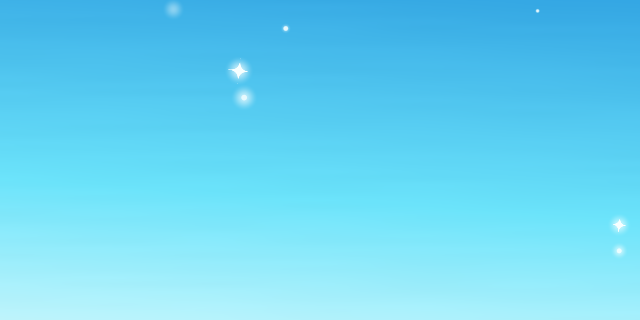
Reproduce this background procedurally as a Shadertoy shader.

```glsl
// A bright sky fading from deep blue down to pale cyan, with a few sparkles.
// The sky is a slightly tilted three-colour gradient with faint brushed streaks;
// a loop lays soft halos, round cores and four-pointed stars over it.

#define SKY_TILT 0.065
#define BAND_HEIGHT 0.44
#define TOP_HEIGHT 1.13
#define STREAK_SCALE vec2(3.0, 45.0)
#define STREAK_AMOUNT 0.010
#define STAR_TILT 0.12
#define SPARKLE_COUNT 7

const vec3 DEEP_BLUE = vec3(0.20, 0.65, 0.89);
const vec3 BRIGHT_CYAN = vec3(0.42, 0.89, 0.98);
const vec3 PALE_CYAN = vec3(0.75, 0.96, 0.99);
const vec3 SPARKLE_WHITE = vec3(0.97, 1.0, 1.0);

// Centre x, centre y, halo radius, halo strength (in canvas heights)
const vec4 HALOS[SPARKLE_COUNT] = vec4[](
    vec4(0.542, 0.971, 0.036, 0.42), vec4(0.893, 0.911, 0.017, 0.50),
    vec4(0.747, 0.779, 0.047, 0.75), vec4(0.763, 0.695, 0.043, 0.68),
    vec4(1.680, 0.966, 0.009, 0.35), vec4(1.935, 0.297, 0.038, 0.68),
    vec4(1.935, 0.216, 0.028, 0.62));

// Core radius, star arm length (zero for none)
const vec2 CORES[SPARKLE_COUNT] = vec2[](
    vec2(0.0, 0.0), vec2(0.008, 0.0), vec2(0.007, 0.039), vec2(0.011, 0.0),
    vec2(0.005, 0.0), vec2(0.006, 0.030), vec2(0.009, 0.0));

float hash(vec2 p) {
    return fract(sin(dot(p, vec2(127.1, 311.7))) * 43758.5453);
}

float valueNoise(vec2 p) {
    vec2 cell = floor(p);
    vec2 f = fract(p);
    f = f * f * (3.0 - 2.0 * f);
    float low = mix(hash(cell), hash(cell + vec2(1.0, 0.0)), f.x);
    float high = mix(hash(cell + vec2(0.0, 1.0)), hash(cell + vec2(1.0)), f.x);
    return mix(low, high, f.y);
}

vec3 skyColor(vec2 p) {
    float height = p.y + SKY_TILT * p.x;
    vec3 lower = mix(PALE_CYAN, BRIGHT_CYAN, clamp(height / BAND_HEIGHT, 0.0, 1.0));
    float rise = clamp((height - BAND_HEIGHT) / (TOP_HEIGHT - BAND_HEIGHT), 0.0, 1.0);
    float streak = valueNoise(p * STREAK_SCALE) - 0.5;
    return mix(lower, DEEP_BLUE, rise) + STREAK_AMOUNT * streak;
}

// Four-pointed star with concave sides
float starMask(vec2 p, float arm) {
    float c = cos(STAR_TILT), s = sin(STAR_TILT);
    vec2 q = sqrt(abs(mat2(c, s, -s, c) * p));
    float reach = (q.x + q.y) * (q.x + q.y) / arm;
    return 1.0 - smoothstep(0.75, 1.2, reach);
}

// Coverage of one sparkle: halo, then core, then star
float sparkle(vec2 p, vec4 halo, vec2 core, float pixel) {
    vec2 offset = p - halo.xy;
    float dist = length(offset);
    float cover = halo.w * (1.0 - smoothstep(0.0, halo.z, dist));
    if (core.x > 0.0) {
        float edge = max(pixel, 0.4 * core.x);
        float disc = 1.0 - smoothstep(core.x - edge, core.x + edge, dist);
        cover = max(cover, 0.9 * disc);
    }
    if (core.y > 0.0) cover = max(cover, starMask(offset, core.y));
    return cover;
}

void mainImage(out vec4 fragColor, in vec2 fragCoord) {
    vec2 p = fragCoord / iResolution.y;
    float pixel = 1.0 / iResolution.y;
    vec3 color = skyColor(p);

    for (int i = 0; i < SPARKLE_COUNT; i++) {
        color = mix(color, SPARKLE_WHITE, sparkle(p, HALOS[i], CORES[i], pixel));
    }
    fragColor = vec4(color, 1.0);
}
```
